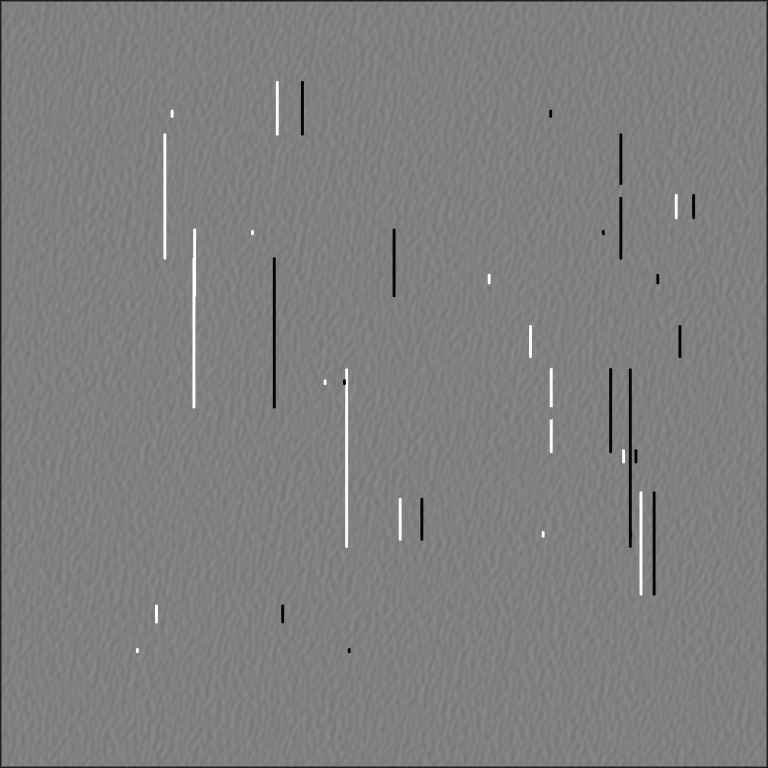
Reproduce this texture map procedurally as a Shadertoy shader.

```glsl
const int   BAR_PAIRS   = 18;
const int   RANK_STEP   = 7;                  // coprime with BAR_PAIRS, shuffles lengths
const float BAR_RADIUS  = 0.0019;
const float MIN_LENGTH  = 0.003;
const float MAX_LENGTH  = 0.25;
const float LENGTH_SKEW = 3.0;
const float BREAK_SHARE = 0.2;                // part of the bars that are split
const float BREAK_HALF  = 0.008;
const vec2  SPAN_Y      = vec2(0.13, 0.91);
const vec2  SPAN_X      = vec2(0.17, 0.89);
const float RIGHT_LIMIT = 0.92;
const float MIN_GAP     = 0.014;
const float FRAME_WIDTH = 0.0019;
const vec2  GRAIN_FREQ  = vec2(150.0, 88.0);
const float GRAIN_SLANT = 0.18;
const float GRAIN_SHIFT = 0.55;               // emboss offset, in noise cells
const float GRAIN_DEPTH = 0.048;
const vec3  GREY        = vec3(0.502);
const vec3  LIGHT       = vec3(0.99);
const vec3  DARK        = vec3(0.015);
const vec3  FRAME       = vec3(0.12);

uint mixBits(uint n) {
    n = (n ^ (n >> 16)) * 0x7feb352dU;
    n = (n ^ (n >> 15)) * 0x846ca68bU;
    return n ^ (n >> 16);
}

float hash(int index, int channel) {
    uint n = mixBits(uint(index) + mixBits(uint(channel) + 71U));
    return float(n >> 8) / 16777216.0;
}

vec2 latticeGradient(ivec2 cell) {
    float angle = 6.28318 * hash(cell.x + 512, cell.y + 512);
    return vec2(cos(angle), sin(angle));
}

float gradientNoise(vec2 p) {
    ivec2 c = ivec2(floor(p));
    vec2 f = fract(p);
    vec2 u = f * f * f * (f * (f * 6.0 - 15.0) + 10.0);
    float a = dot(latticeGradient(c), f);
    float b = dot(latticeGradient(c + ivec2(1, 0)), f - vec2(1, 0));
    float d = dot(latticeGradient(c + ivec2(0, 1)), f - vec2(0, 1));
    float e = dot(latticeGradient(c + ivec2(1, 1)), f - vec2(1, 1));
    return mix(mix(a, b, u.x), mix(d, e, u.x), u.y);
}

// Relief lit from the side: noise minus its shifted copy
float embossedGrain(vec2 p) {
    vec2 q = vec2(p.x - GRAIN_SLANT * p.y, p.y) * GRAIN_FREQ;
    return gradientNoise(q) - gradientNoise(q + vec2(GRAIN_SHIFT, 0.0));
}

// Upright capsule, split at breakY when broken
float barDistance(vec2 p, float x, float bottom, float top, float breakY, bool broken) {
    float d = length(vec2(p.x - x, p.y - clamp(p.y, bottom, top))) - BAR_RADIUS;
    return broken ? max(d, BREAK_HALF - abs(p.y - breakY)) : d;
}

float coverage(float d, float pixel) {
    return clamp(0.5 - d / pixel, 0.0, 1.0);
}

void mainImage(out vec4 fragColor, in vec2 fragCoord) {
    vec2 p = fragCoord / iResolution.xy;
    float pixel = 1.0 / iResolution.y;
    vec3 color = GREY + GRAIN_DEPTH * embossedGrain(p);

    // Each pair shares its height: light bar at left, dark bar at right
    for (int i = 0; i < BAR_PAIRS; i++) {
        float rank = (float((i * RANK_STEP) % BAR_PAIRS) + 0.5) / float(BAR_PAIRS);
        float size = mix(MIN_LENGTH, MAX_LENGTH, pow(rank, LENGTH_SKEW));
        float level = (float(i) + hash(i, 1)) / float(BAR_PAIRS);
        float bottom = mix(SPAN_Y.x, SPAN_Y.y - size, level);
        float top = bottom + size;

        float leftX = mix(SPAN_X.x, SPAN_X.y, pow(hash(i, 2), 1.3));
        float rightX = mix(leftX + MIN_GAP, RIGHT_LIMIT, 0.85 * hash(i, 3));
        float breakY = mix(bottom, top, hash(i, 4));
        bool longBar = size > 6.0 * BREAK_HALF;
        bool leftBroken = longBar && hash(i, 5) < BREAK_SHARE;
        bool rightBroken = longBar && hash(i, 6) < BREAK_SHARE;

        float lightBar = barDistance(p, leftX, bottom, top, breakY, leftBroken);
        float darkBar = barDistance(p, rightX, bottom, top, breakY, rightBroken);
        color = mix(color, DARK, coverage(darkBar, pixel));
        color = mix(color, LIGHT, coverage(lightBar, pixel));
    }

    // Thin dark frame
    vec2 edge = min(p, 1.0 - p);
    color = mix(color, FRAME, coverage(min(edge.x, edge.y) - FRAME_WIDTH, pixel));
    fragColor = vec4(color, 1.0);
}
```
